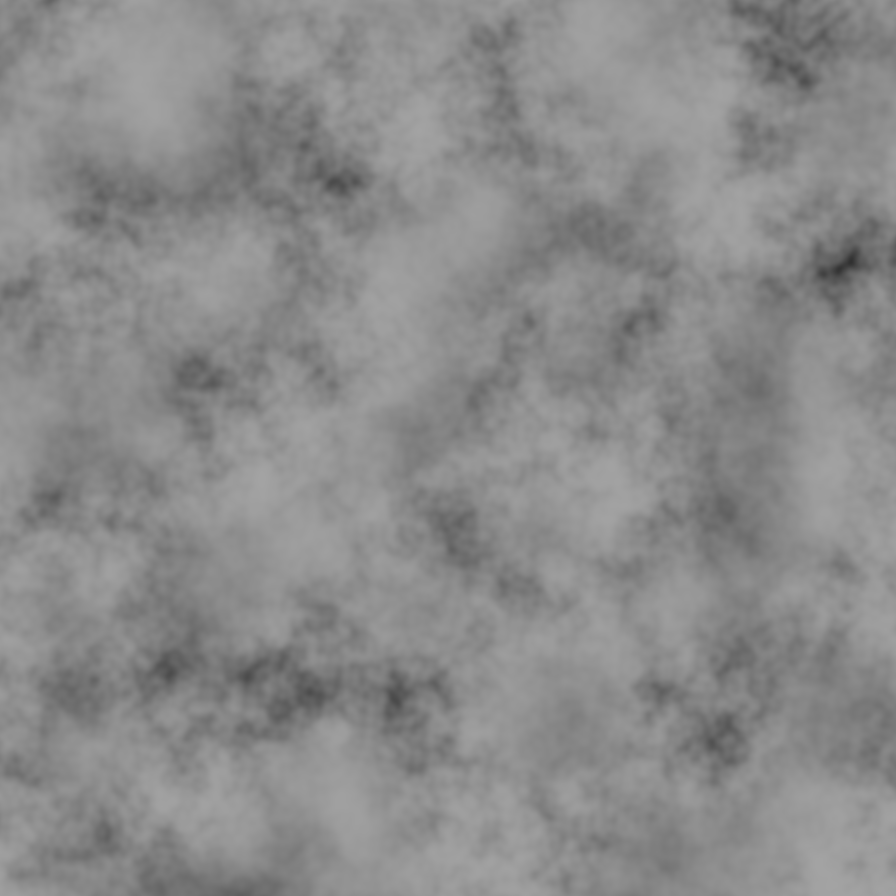
A WebGL 2 fragment shader for this texture:

```glsl
#version 300 es
precision highp float;
// Soft grey mottling: cloudy patches broken up by finer, uneven speckle.
// Rotated octaves of gradient noise are summed, the fine ones strengthened in
// places by a slow mask, then a curve flattens the lights and deepens the darks.

#define BASE_CELLS   5.0    // noise cells across the canvas, coarsest octave
#define OCTAVES      5
#define GAIN         0.70   // strength of each octave relative to the last
#define DETAIL_MIN   0.55   // fine octave strength in calm areas
#define DETAIL_MAX   1.30   // fine octave strength in busy areas
#define MASK_CELLS   6.0    // cells of the calm/busy mask
#define MEAN_GREY    0.549
#define CONTRAST     0.178
#define SKEW         0.50   // flattens lights, deepens darks

uniform vec2 u_resolution;
out vec4 fragColor;

// Integer hash of a lattice point, mapped to a unit gradient.
vec2 latticeGradient(ivec2 cell, uint seed) {
    uvec2 u = uvec2(cell);
    uint h = u.x * 1597u + u.y * 51749u + seed * 7919u;
    h = (h ^ (h >> 16)) * 73244475u;
    h = (h ^ (h >> 15)) * 73244475u;
    h ^= h >> 16;
    float angle = float(h & 65535u) / 65536.0 * 6.28318;
    return vec2(cos(angle), sin(angle));
}

float gradientNoise(vec2 p, uint seed) {
    ivec2 cell = ivec2(floor(p));
    vec2 f = fract(p);
    vec2 blend = f * f * f * (f * (f * 6.0 - 15.0) + 10.0);
    ivec2 right = ivec2(1, 0);
    ivec2 up = ivec2(0, 1);
    float a = dot(latticeGradient(cell, seed), f);
    float b = dot(latticeGradient(cell + right, seed), f - vec2(1.0, 0.0));
    float c = dot(latticeGradient(cell + up, seed), f - vec2(0.0, 1.0));
    float d = dot(latticeGradient(cell + right + up, seed), f - 1.0);
    return mix(mix(a, b, blend.x), mix(c, d, blend.x), blend.y);
}

// Sum of octaves; each is turned so that the lattices never line up.
float mottle(vec2 uv) {
    const mat2 turn = mat2(0.8, 0.6, -0.6, 0.8);
    float mask = gradientNoise(uv * MASK_CELLS + 17.3, 91u);
    float detail = mix(DETAIL_MIN, DETAIL_MAX, smoothstep(-0.35, 0.25, mask));
    vec2 p = turn * uv * BASE_CELLS + 3.7;
    float amplitude = 1.0;
    float sum = 0.0;
    for (int i = 0; i < OCTAVES; i++) {
        float strength = i < 2 ? 1.0 : detail;
        sum += amplitude * strength * gradientNoise(p, uint(i + 1));
        p = turn * p * 2.0 + 5.1;
        amplitude *= GAIN;
    }
    return sum;
}

void main() {
    vec2 uv = gl_FragCoord.xy / min(u_resolution.x, u_resolution.y);

    // Tone curve, held below its turning point
    float n = min(mottle(uv), 0.5 / SKEW);
    float grey = MEAN_GREY + CONTRAST * (n - SKEW * n * n);

    fragColor = vec4(vec3(grey), 1.0);
}
```
